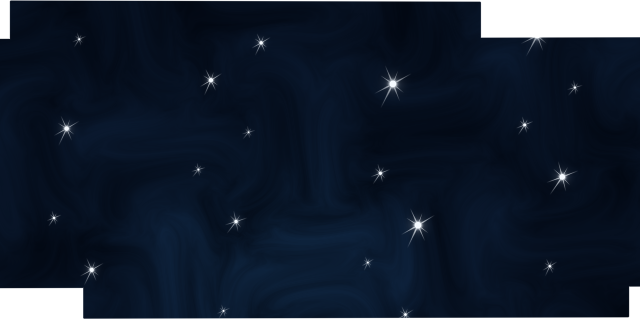
Reproduce this texture procedurally as a Shadertoy shader.

```glsl
const vec3 DEEP_SKY = vec3(0.008, 0.032, 0.076);
const vec3 MIST = vec3(0.040, 0.100, 0.188);
const vec3 NEBULA = vec3(0.030, 0.075, 0.110);
const vec3 STARLIGHT = vec3(0.96, 0.98, 1.0);
const vec3 PAPER = vec3(1.0);
const vec2 NEBULA_CENTER = vec2(0.86, 0.17);
const float CLOUD_SCALE = 8.0;
const float CLOUD_CONTRAST = 0.55;
const int STAR_COUNT = 21;
const int RAY_COUNT = 8;
const float STAR_MIN = 0.028;
const float STAR_MAX = 0.085;
const float RAY_WIDTH = 0.055;
const float CORNER_RADIUS = 0.004;
const float TAU = 6.2831853;

float hash(float n) {
    return fract(sin(n * 12.9898 + 4.1) * 43758.5453);
}

// Wispy clouds: rotated layers of sines, each bent by the one before
float clouds(vec2 p) {
    const mat2 turn = mat2(0.8, 0.6, -0.6, 0.8);
    float sum = 0.0, weight = 0.5;
    for (int i = 0; i < 7; i++) {
        p = turn * p + 1.7;
        p += 0.7 * sin(p.yx * 1.3 + float(i));
        sum += weight * sin(p.x) * sin(p.y);
        p *= 1.8;
        weight *= 0.6;
    }
    return sum;
}

vec3 nightSky(vec2 p) {
    float mist = clamp(0.44 + CLOUD_CONTRAST * clouds(p * CLOUD_SCALE), 0.0, 1.0);
    vec2 d = (p - NEBULA_CENTER) / vec2(0.42, 0.32);
    float glow = exp(-dot(d, d));
    return mix(DEEP_SKY, MIST, mist) + NEBULA * glow * (0.25 + 0.9 * mist);
}

// Bright core with tapered rays of uneven length; q is in star radii
float star(vec2 q, float tilt, float minWidth) {
    float r2 = dot(q, q);
    float light = 1.7 * exp(-r2 / 0.016) + 0.16 * exp(-r2 * 9.0);
    for (int k = 0; k < RAY_COUNT; k++) {
        float id = float(k);
        float angle = TAU * (id + 0.55 * hash(id + 3.0)) / float(RAY_COUNT) + tilt;
        float reach = mix(0.5, 1.05, hash(id + 20.0));
        vec2 dir = vec2(cos(angle), sin(angle));
        float along = dot(q, dir) / reach;
        float across = dot(q, vec2(-dir.y, dir.x));
        float fade = clamp(1.0 - along, 0.0, 1.0);
        float width = max(RAY_WIDTH * fade, minWidth);
        float ray = exp(-across * across / (width * width)) * fade;
        light = max(light, 0.85 * ray * smoothstep(-0.05, 0.05, along));
    }
    return light;
}

// Evenly spread stars from a low-discrepancy sequence
float starField(vec2 p, float aspect, float px) {
    float light = 0.0;
    for (int i = 0; i < STAR_COUNT; i++) {
        float id = float(i);
        vec2 center = fract(vec2(0.31, 0.47) + id * vec2(0.7549, 0.5698));
        center *= vec2(aspect, 1.0);
        float rank = fract(0.2 + id * 0.618);
        float size = mix(STAR_MIN, STAR_MAX, pow(rank, 2.2));
        vec2 q = (p - center) / size;
        if (dot(q, q) > 1.4) continue;
        float power = mix(0.65, 1.1, rank) * mix(0.8, 1.1, hash(id + 50.0));
        float tilt = 0.3 * (hash(id + 80.0) - 0.5);
        light = max(light, power * star(q, tilt, 0.6 * px / size));
    }
    return light;
}

float roundedBox(vec2 p, vec2 low, vec2 high) {
    vec2 d = abs(p - 0.5 * (low + high)) - 0.5 * (high - low) + CORNER_RADIUS;
    return length(max(d, 0.0)) + min(max(d.x, d.y), 0.0) - CORNER_RADIUS;
}

// Stepped outline made of three overlapping panels
float panorama(vec2 p, float aspect) {
    vec2 s = vec2(aspect * 0.5, 1.0);
    float slope = 0.0025 * (p.x - 0.5 * aspect);
    float upper = roundedBox(p + vec2(0.0, slope), vec2(0.031, 0.4) * s, vec2(1.503, 0.996) * s);
    float middle = roundedBox(p - vec2(0.0, slope), vec2(-0.1, 0.102) * s, vec2(2.1, 0.881) * s);
    float lower = roundedBox(p - vec2(0.0, slope), vec2(0.260, 0.006) * s, vec2(1.966, 0.6) * s);
    return min(upper, min(middle, lower));
}

void mainImage(out vec4 fragColor, in vec2 fragCoord) {
    vec2 p = fragCoord / iResolution.y;
    float aspect = iResolution.x / iResolution.y;
    float px = 1.0 / iResolution.y;

    vec3 color = nightSky(p);
    color = mix(color, STARLIGHT, clamp(starField(p, aspect, px), 0.0, 1.0));
    color = mix(color, PAPER, smoothstep(-0.75 * px, 0.75 * px, panorama(p, aspect)));
    fragColor = vec4(color, 1.0);
}
```
